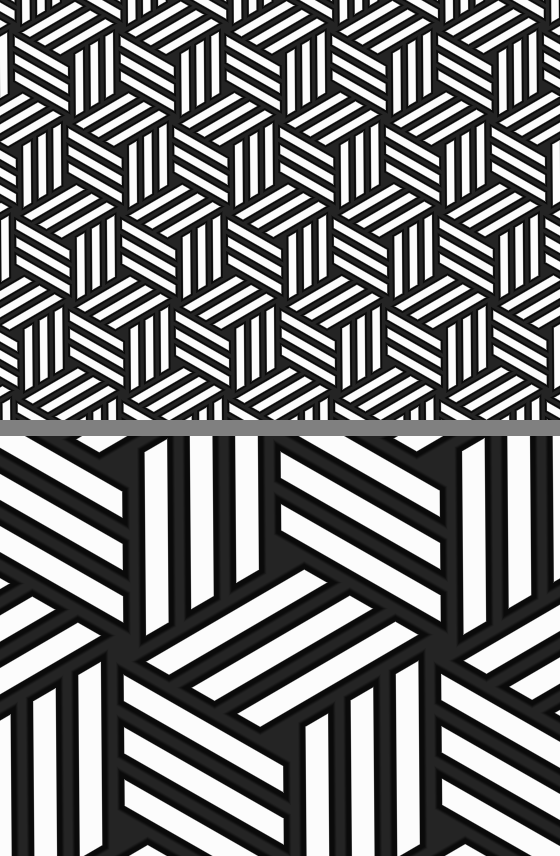
Top: the whole. Bottom: its middle third, enlarged.
Write a Shadertoy shader that draws this pattern.

```glsl
// Tumbling-block cubes: each rhombic face carries three white bars on dark ink.
// The three face directions are each laid out on their own skewed grid of unit
// rhombi, and the distances to the nearest bars are merged with min.

// Signed distance to the bars of one face direction, in bar widths.
// across: coordinate over the bars, along: coordinate towards their ends;
// one face is a unit wide in both and recurs every third unit along.
float faceBars(float across, float along) {
    float column = floor(across);
    float t = 7.0 * (across - column);
    float barCentre = 1.5 + 2.0 * clamp(round((t - 1.5) / 2.0), 0.0, 2.0);
    float side = abs(t - barCentre) - 0.5;
    float local = mod(along + column + 1.0, 3.0) - 1.0;
    float end = 7.0 * (abs(local - 0.5) - 0.5);
    return max(side, end);
}

void mainImage(out vec4 fragColor, in vec2 fragCoord) {
    const float period = 0.252; // cube width, relative to canvas height

    // Lattice space: origin on a cube's front corner, with a slight skew
    vec2 p = (fragCoord / iResolution.y - vec2(0.669, 0.4255)) / period;
    p += vec2(0.008 * p.y, -0.003 * p.x);

    // Coordinates along the three face normals, in half cube widths
    vec3 v = vec3(-p.x - sqrt(3.0) * p.y, 2.0 * p.x, -p.x + sqrt(3.0) * p.y);

    // Left, right and top faces
    float d = faceBars(v.x, -v.y);
    d = min(d, faceBars(v.y, -v.z));
    d = min(d, faceBars(v.z, -v.x));

    // Ink deepens close to the bars; bar edges are smoothed over a pixel
    float pixel = 14.0 / (period * iResolution.y);
    float ink = mix(0.04, 0.14, smoothstep(0.18, 0.36, d));
    float bar = 1.0 - smoothstep(-0.75 * pixel, 0.75 * pixel, d);
    fragColor = vec4(vec3(mix(ink, 0.99, bar)), 1.0);
}
```
